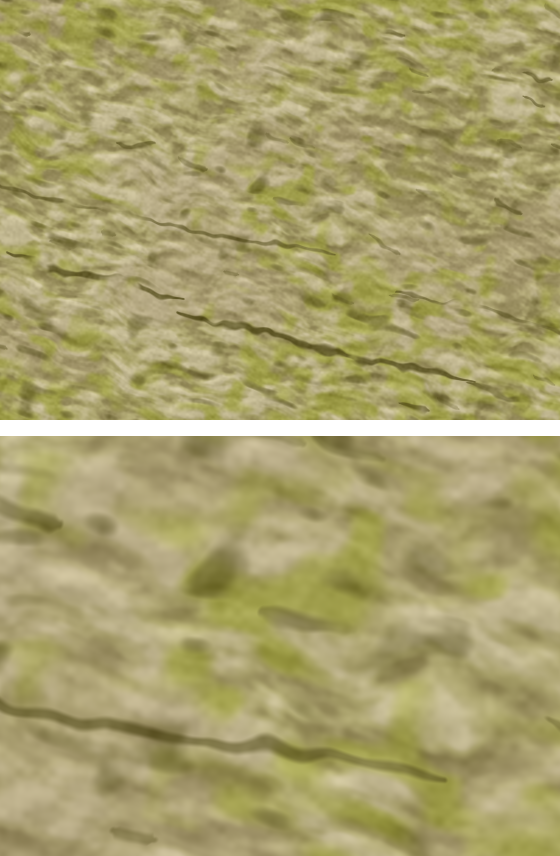
Top, the full canvas; bottom, a detail of the centre.
Reproduce this texture procedurally as a Shadertoy shader.

```glsl
// Weathered straw-coloured rock face with moss flecks and slanting dark cracks

const vec3 SHADE = vec3(0.59, 0.55, 0.36);
const vec3 STRAW = vec3(0.685, 0.655, 0.44);
const vec3 PALE  = vec3(0.76, 0.72, 0.575);
const vec3 MOSS  = vec3(0.61, 0.615, 0.24);
const vec3 CLAY  = vec3(0.68, 0.62, 0.48);
const vec3 DARK  = vec3(0.36, 0.33, 0.14);
const float SLANT = 0.27;

float hash(vec2 p) {
    return fract(sin(dot(p, vec2(127.1, 311.7))) * 43758.5);
}

float noise(vec2 p) {
    vec2 i = floor(p), f = fract(p);
    f = f * f * (3.0 - 2.0 * f);
    float low = mix(hash(i), hash(i + vec2(1, 0)), f.x);
    float high = mix(hash(i + vec2(0, 1)), hash(i + vec2(1, 1)), f.x);
    return mix(low, high, f.y);
}

float fbm(vec2 p) {
    float sum = 0.0, amp = 0.5;
    for (int i = 0; i < 3; i++) {
        sum += amp * noise(p);
        p = mat2(0.9, 0.44, -0.44, 0.9) * p * 2.0 + 17.3;
        amp *= 0.5;
    }
    return sum / 0.875;
}

vec2 noise2(vec2 p) {
    return vec2(noise(p), noise(p + 41.7)) - 0.5;
}

// Coordinates along and across the grain
vec2 grainAxes(vec2 p, float angle) {
    float c = cos(angle), s = sin(angle);
    return vec2(c * p.x - s * p.y, s * p.x + c * p.y);
}

// Broken line from a to b, tapered at its ends
float crack(vec2 p, vec2 a, vec2 b, float width) {
    vec2 ab = b - a;
    float t = clamp(dot(p - a, ab) / dot(ab, ab), 0.0, 1.0);
    float d = length(p - a - ab * t);
    float taper = smoothstep(0.0, 0.12, t) * smoothstep(1.0, 0.88, t);
    float w = width * (0.3 + 0.7 * taper) * (0.45 + 1.1 * noise(p * 34.0));
    float gaps = smoothstep(0.18, 0.5, noise(p * 19.0 + 8.0));
    return (1.0 - smoothstep(w * 0.4, w + 0.003, d)) * mix(0.15, 1.0, gaps);
}

float mainCracks(vec2 p) {
    float c = 0.75 * crack(p, vec2(-0.05, 0.56), vec2(0.80, 0.39), 0.0042);
    c = max(c, 0.7 * crack(p, vec2(0.95, 0.315), vec2(1.40, 0.19), 0.0042));
    c = max(c, crack(p, vec2(0.02, 0.39), vec2(0.43, 0.295), 0.0075));
    c = max(c, crack(p, vec2(0.42, 0.26), vec2(1.13, 0.08), 0.0075));
    return max(c, 0.8 * crack(p, vec2(1.12, 0.075), vec2(1.27, 0.05), 0.006));
}

// Short fissures scattered over the face
float smallCracks(vec2 p) {
    float c = 0.0;
    for (int i = 0; i < 28; i++) {
        float k = float(i);
        vec2 start = vec2(hash(vec2(k, 1.3)) * 1.4 - 0.03, hash(vec2(k, 5.9)));
        float angle = -SLANT - 0.5 * (hash(vec2(k, 9.1)) - 0.4);
        float size = mix(0.025, 0.085, hash(vec2(k, 3.7)));
        vec2 end = start + size * vec2(cos(angle), sin(angle));
        float strength = mix(0.35, 0.85, hash(vec2(k, 7.2)));
        c = max(c, strength * crack(p, start, end, 0.005));
    }
    return c;
}

void mainImage(out vec4 fragColor, in vec2 fragCoord) {
    vec2 uv = fragCoord / iResolution.y;
    vec2 p = grainAxes(uv + 0.025 * noise2(uv * 13.0), SLANT);

    // Flaky layers and their raised edges
    vec2 q = p * vec2(21.0, 39.0);
    float flakes = fbm(q);
    float relief = flakes - fbm(q + vec2(-0.15, 0.4));
    float patches = fbm(p * vec2(2.6, 4.2) + 5.0);
    float tone = flakes + 0.35 * (patches - 0.5);
    vec3 col = mix(SHADE, STRAW, smoothstep(0.28, 0.54, tone));
    col = mix(col, PALE, 0.9 * smoothstep(0.48, 0.74, tone));

    // Clay stains and moss
    float stain = fbm(p * vec2(3.0, 4.5) + 31.0);
    col = mix(col, CLAY, 0.5 * smoothstep(0.52, 0.72, stain));
    float moss = 0.5 * fbm(p * vec2(4.0, 6.0) + 63.0)
               + 0.5 * noise(p * vec2(27.0, 40.0) + 12.0);
    col = mix(col, MOSS, 0.75 * smoothstep(0.46, 0.72, moss));

    // Shadowed pits
    float pits = noise(p * vec2(20.0, 42.0) + 90.0) + 0.25 * (moss - 0.5);
    col = mix(col, DARK, 0.55 * smoothstep(0.72, 0.98, pits));

    // Cracks follow a wavering path
    vec2 path = uv + 0.026 * noise2(uv * 11.0) + 0.012 * noise2(uv * 40.0);
    col = mix(col, DARK, 0.85 * max(mainCracks(path), smallCracks(path)));

    // Side light and fine grit
    col += 0.22 * relief + 0.045 * (noise(uv * 150.0) - 0.5);
    fragColor = vec4(clamp(col, 0.0, 1.0), 1.0);
}
```
